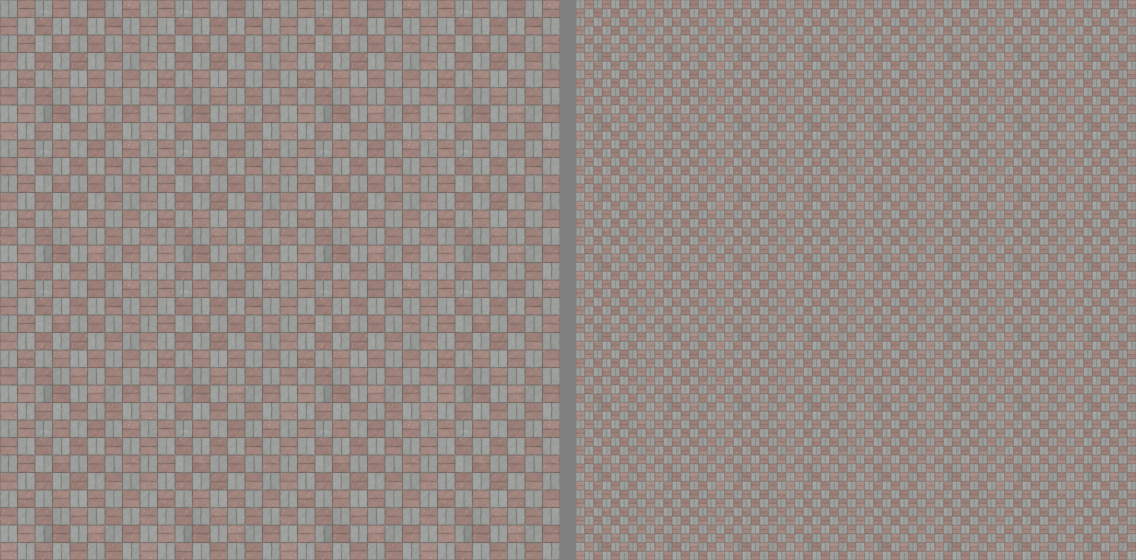
Left: one tile. Right: repeated 2 by 2.
Reproduce this texture procedurally as a Shadertoy shader.

```glsl
// Checkerboard paving: paired red bricks laid flat, paired grey bricks laid upright.
const float TAU = 6.2831853;
const float CELLS = 32.0;   // squares across and down
const float PERIOD = 8.0;   // squares before the wear repeats

const vec3 RED_DARK = vec3(0.590, 0.475, 0.450);
const vec3 RED_LIGHT = vec3(0.670, 0.565, 0.540);
const vec3 GREY_DARK = vec3(0.585, 0.595, 0.585);
const vec3 GREY_LIGHT = vec3(0.640, 0.650, 0.640);
const vec3 JOINT = vec3(0.420, 0.385, 0.360);

float hash(vec2 p) {
    vec3 q = fract(vec3(p.xyx) * 0.1031);
    q += dot(q, q.yzx + 33.33);
    return fract((q.x + q.y) * q.z);
}

// Wrapping cellular noise: x = distance to nearest point, y = its random value
vec2 cellular(vec2 p, float period, float seed) {
    vec2 base = floor(p);
    vec2 nearest = vec2(9.0, 0.0);
    for (int j = -1; j <= 1; j++)
    for (int i = -1; i <= 1; i++) {
        vec2 corner = base + vec2(i, j);
        vec2 id = mod(corner, period) + seed;
        vec2 point = corner + vec2(hash(id), hash(id + 57.3));
        float d = length(p - point);
        if (d < nearest.x) nearest = vec2(d, hash(id + 19.7));
    }
    return nearest;
}

// Layered sines, periodic over the wear period, roughly -1 to 1
float ripple(vec2 p, float seed) {
    vec2 q = p * TAU / PERIOD;
    return 0.40 * sin(dot(q, vec2(7.0, 5.0)) + seed)
         + 0.35 * sin(dot(q, vec2(-11.0, 13.0)) + seed * 2.3)
         + 0.25 * sin(dot(q, vec2(23.0, -17.0)) + seed * 3.7);
}

// Antialiased coverage of a line at distance d
float lineMask(float d, float halfWidth, float pixel) {
    return clamp((halfWidth - abs(d)) / pixel + 0.5, 0.0, 1.0);
}

void mainImage(out vec4 fragColor, in vec2 fragCoord) {
    vec2 p = fragCoord / iResolution.xy * CELLS;
    float pixel = CELLS / iResolution.y;
    vec2 cell = mod(floor(p), PERIOD);
    vec2 f = fract(p);
    bool isGrey = mod(cell.x + cell.y, 2.0) > 0.5;

    // Split each square into two bricks
    float across = isGrey ? f.x : f.y;
    float wobble = ripple(p, 1.7);
    float middle = 0.5 + 0.05 * (hash(cell + 31.0) - 0.5) + 0.012 * wobble;
    float side = step(middle, across);
    vec2 brick = cell * 2.0 + vec2(side, 0.0);

    // Tone of each square and brick
    float tone = 0.55 * hash(cell + 71.0) + 0.45 * hash(brick + 113.0);
    tone += 0.18 * ripple(p, 4.1);
    vec3 color = isGrey ? mix(GREY_DARK, GREY_LIGHT, tone)
                        : mix(RED_DARK, RED_LIGHT, tone);

    // One stained brick and one pale scuff in each block of squares
    float stained = float(cell == vec2(2.0, 1.0)) * side;
    color *= 1.0 - 0.13 * stained;
    vec2 scuffOffset = (f - vec2(0.55, 0.32)) / vec2(0.34, 0.07);
    float scuff = float(cell == vec2(2.0, 7.0)) * exp(-dot(scuffOffset, scuffOffset));
    color += 0.09 * scuff * (0.7 + 0.6 * wobble);

    // Stone grain and scattered pale specks
    vec2 grain = cellular(p * 10.0, PERIOD * 10.0, 3.0);
    color *= 1.0 + 0.045 * (grain.y - 0.5);
    vec2 speck = cellular(p * 4.0, PERIOD * 4.0, 211.0);
    float speckMask = (1.0 - smoothstep(0.10, 0.30, speck.x)) * step(0.88, speck.y);
    color += (isGrey ? 0.025 : 0.060) * speckMask;

    // Worn edges and joints of uneven depth
    vec2 edge = min(f, 1.0 - f);
    float border = min(edge.x, edge.y) + 0.006 * wobble;
    float seam = across - middle;
    float nearJoint = min(border, abs(seam));
    color *= 1.0 - 0.05 * (1.0 - smoothstep(0.0, 0.12, nearJoint));
    float depth = 0.75 + 0.25 * ripple(p, 7.9);
    float seamDepth = depth * mix(0.5, 1.0, hash(cell + 151.0));
    float joint = max(lineMask(border, 0.024, pixel) * depth,
                      lineMask(seam, 0.022, pixel) * seamDepth);
    vec3 jointColor = isGrey ? mix(JOINT, GREY_DARK * 0.75, 0.5) : JOINT;
    color = mix(color, jointColor, joint);

    fragColor = vec4(color, 1.0);
}
```
